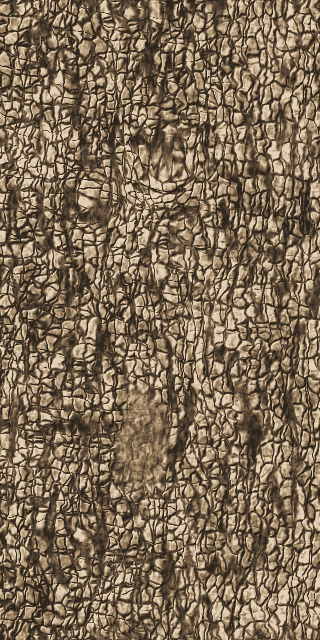
This texture is drawn by a Shadertoy shader. Its source:

```glsl
const vec2 LIGHT_STEP = vec2(-0.0035, 0.0045);
const vec2 KNOT = vec2(0.51, 1.43);
const vec2 SCAR = vec2(0.45, 0.63);

vec2 hash2(vec2 p) {
    vec3 q = fract(p.xyx * vec3(0.1031, 0.1030, 0.0973));
    q += dot(q, q.yzx + 33.33);
    return fract((q.xx + q.yz) * q.zy);
}

float corner(vec2 cell, vec2 local, vec2 offset) {
    return dot(hash2(cell + offset + 71.0) * 2.0 - 1.0, local - offset);
}

float gradientNoise(vec2 p) {
    vec2 i = floor(p), f = fract(p);
    vec2 u = f * f * f * (f * (f * 6.0 - 15.0) + 10.0);
    float low = mix(corner(i, f, vec2(0, 0)), corner(i, f, vec2(1, 0)), u.x);
    float high = mix(corner(i, f, vec2(0, 1)), corner(i, f, vec2(1, 1)), u.x);
    return mix(low, high, u.y);
}

float fbm(vec2 p, int octaves) {
    float sum = 0.0, gain = 1.0;
    for (int i = 0; i < octaves; i++) {
        sum += gain * gradientNoise(p);
        p = p * 2.03 + 17.3;
        gain *= 0.6;
    }
    return sum;
}

// Dark line along the zero crossings of a noise field
float fissure(float n, float width) {
    return smoothstep(0.0, width, abs(n));
}

// x: gap between the two nearest cells, y: random value of the cell
vec2 cells(vec2 p) {
    vec2 base = floor(p);
    float nearest = 9.0, second = 9.0, id = 0.0;
    for (int y = -1; y <= 1; y++)
    for (int x = -1; x <= 1; x++) {
        vec2 cell = base + vec2(x, y);
        vec2 r = hash2(cell);
        float d = length(cell + 0.5 + 0.85 * (r - 0.5) - p);
        if (d < nearest) {
            second = nearest;
            nearest = d;
            id = fract(r.x * 7.0 + r.y * 13.0);
        } else {
            second = min(second, d);
        }
    }
    return vec2(second - nearest, id);
}

float spot(vec2 p, vec2 centre, vec2 radius) {
    vec2 d = (p - centre) / radius;
    return exp(-dot(d, d));
}

// Bend the growth lines and roughen the plate outlines
vec2 bend(vec2 p) {
    float knot = spot(p, KNOT, vec2(0.10, 0.07));
    p.x += 0.25 * (KNOT.x - p.x) * knot;
    p.y += 0.06 * knot;
    p.x += 0.045 * gradientNoise(p * vec2(5.0, 4.0));
    p += 0.013 * vec2(gradientNoise(p * 32.0 + 5.0), gradientNoise(p * 30.0 + 41.0));
    return p + 0.006 * vec2(gradientNoise(p * 75.0), gradientNoise(p * 75.0 + 9.0));
}

// x: bark height, y: random value of the plate
vec2 bark(vec2 p) {
    vec2 q = bend(p);
    vec2 plate = cells(q * vec2(31.0, 18.0));
    float body = smoothstep(0.0, 0.27, plate.x);
    float furrow = fissure(gradientNoise(q * vec2(23.0, 4.5)), 0.12);
    float blocky = smoothstep(0.95, 0.25, p.x + 0.5 * gradientNoise(p * 3.0));
    float crack = fissure(gradientNoise(q * vec2(9.0, 25.0) + 3.0), 0.07);
    float height = min(min(body, furrow), mix(1.0, crack, 0.25 + 0.75 * blocky));

    // Bare wood with long fibres shows through the scar
    float scar = smoothstep(0.35, 0.75, spot(p, SCAR, vec2(0.10, 0.22)) + 0.4 * gradientNoise(q * 14.0));
    float fibres = 0.62 + 0.5 * gradientNoise(q * vec2(55.0, 9.0));
    height = mix(height, fibres, 0.75 * scar);

    // Shadow under the brow of the knot
    height -= 0.5 * spot(q, KNOT + vec2(0.0, 0.02), vec2(0.07, 0.012));
    return vec2(height + 0.3 * fbm(q * vec2(70.0, 42.0), 2), plate.y);
}

// Brown ramp placed so that an even tone gives the wanted shares
vec3 barkColor(float tone) {
    vec3 color = vec3(0.17, 0.14, 0.105);
    color = mix(color, vec3(0.32, 0.26, 0.20), smoothstep(0.02, 0.23, tone));
    color = mix(color, vec3(0.45, 0.36, 0.27), smoothstep(0.23, 0.47, tone));
    color = mix(color, vec3(0.59, 0.49, 0.36), smoothstep(0.47, 0.69, tone));
    color = mix(color, vec3(0.73, 0.63, 0.50), smoothstep(0.69, 0.85, tone));
    return mix(color, vec3(0.89, 0.82, 0.72), smoothstep(0.85, 0.96, tone));
}

void mainImage(out vec4 fragColor, in vec2 fragCoord) {
    vec2 p = fragCoord / iResolution.x;
    vec2 surface = bark(p);
    float relief = surface.x - bark(p + LIGHT_STEP).x;
    float grain = fbm(p * vec2(60.0, 38.0) + 23.0, 3);
    float broad = fbm(p * vec2(4.0, 2.5) + 8.0, 2);

    float level = 2.0 * (surface.x - 0.48) + 1.0 * relief
        + 1.5 * grain + 0.9 * (surface.y - 0.5) + 0.8 * broad;
    float tone = 1.0 / (1.0 + exp(-1.75 * level));
    fragColor = vec4(barkColor(tone), 1.0);
}
```
